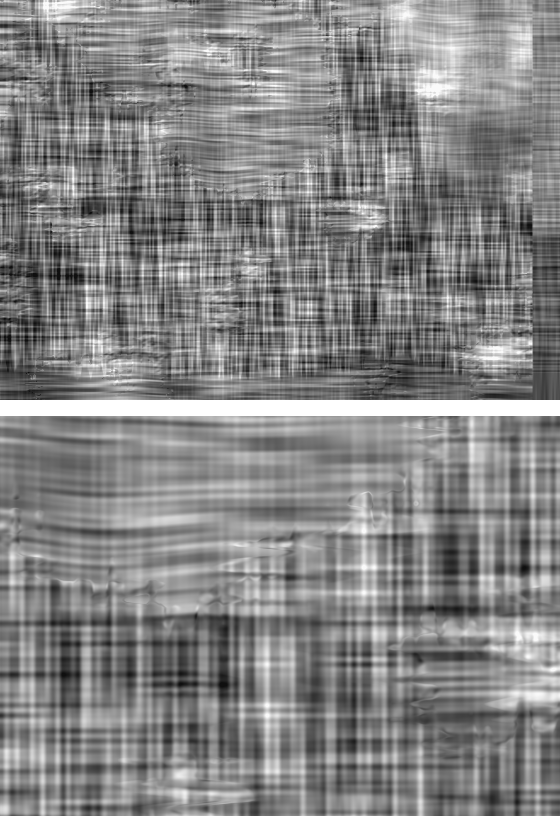
Top: the whole. Bottom: its middle third, enlarged.
Write a WebGL 2 fragment shader that draws this texture.

```glsl
#version 300 es
precision highp float;
// Grey woven glitch: fine horizontal dashes, ragged blocks of crossed threads, soft folds at upper right.
uniform vec2 u_resolution;
out vec4 fragColor;

float hash(vec2 p) {
  return fract(sin(dot(p, vec2(127.1, 311.7))) * 43758.5453);
}

// Value noise; a small softness turns the lattice into flat blocks.
float blockNoise(vec2 p, float softness) {
  vec2 cell = floor(p);
  vec2 u = smoothstep(0.5 - softness, 0.5 + softness, fract(p));
  return mix(mix(hash(cell), hash(cell + vec2(1, 0)), u.x),
             mix(hash(cell + vec2(0, 1)), hash(cell + vec2(1, 1)), u.x), u.y);
}

float noise(vec2 p) {
  return blockNoise(p, 0.5);
}

float fbm(vec2 p) {
  float sum = 0.0, weight = 0.5;
  for (int i = 0; i < 4; i++) {
    sum += weight * noise(p);
    p = p * 2.1 + 17.3;
    weight *= 0.5;
  }
  return sum / 0.9375;
}

// Zero-centred threads running along x, in three gauges.
float threads(vec2 p) {
  return 0.22 * noise(p * vec2(7.0, 45.0)) + 0.40 * noise(p * vec2(9.0, 115.0) + 41.0)
       + 0.48 * noise(p * vec2(13.0, 235.0) + 73.0) - 0.55;
}

void main() {
  vec2 p = gl_FragCoord.xy / u_resolution.y;
  float pixel = 1.0 / u_resolution.y;

  // Ragged displacement gives the blocks torn borders.
  vec2 torn = p + 0.10 * (vec2(fbm(p * 4.0), fbm(p * 4.0 + 31.0)) - 0.5);
  torn.x += 0.06 * (noise(p * vec2(12.0, 150.0)) - 0.5);
  torn.y += 0.04 * (noise(p * vec2(150.0, 12.0) + 7.0) - 0.5);

  // Regions: calm folds, woven blocks, a right-hand strip and a bottom band.
  float calm = smoothstep(0.95, 1.13, p.x + 0.25 * (p.y - 0.7) + 0.3 * (fbm(p * 5.0) - 0.5))
             * smoothstep(0.38, 0.65, p.y);
  float weaveField = fbm(torn * vec2(5.5, 4.5) + 5.0);
  float weave = smoothstep(0.44, 0.58, weaveField) * (1.0 - calm);
  float strip = smoothstep(-pixel, pixel, p.x - 0.951 * u_resolution.x / u_resolution.y);
  float band = smoothstep(0.075, 0.06, torn.y);

  // Block tones and scattered pale patches.
  float patchA = blockNoise(torn * vec2(8.0, 6.0), 0.2);
  float patchB = blockNoise(torn * vec2(13.0, 9.0) + 23.0, 0.25);
  float tone = 0.57 + 0.12 * (patchA - 0.5) + 0.11 * (patchB - 0.5);
  tone += 0.26 * (fbm(p * 3.0 + 50.0) - 0.5);
  tone += 0.12 * smoothstep(0.75, 1.0, patchB) * (1.0 - band);
  tone -= 0.04 * weave + 0.06 * band;

  // Horizontal dashes tilt a little outside the woven blocks.
  vec2 tilted = p + vec2(0.0, 0.012 * (1.0 - weave) * (noise(p * 9.0) - 0.5));
  float across = threads(tilted) * mix(0.85, 0.62, weave) * mix(0.8, 1.15, patchA);
  float upright = threads(p.yx + 90.0) * mix(0.16, 0.66, weave) * (1.0 - 0.8 * band);
  float shade = tone + across * (1.0 - 0.6 * calm) + upright;

  // Soft slanted folds.
  vec2 slant = vec2(p.x - 0.22 * p.y, p.y + 0.3 * p.x);
  float folds = noise(slant * vec2(19.0, 4.0)) - 0.5;
  shade += calm * (0.09 + 0.24 * folds + 0.12 * (noise(slant * vec2(9.0, 45.0)) - 0.5));

  // Bright and dark flecks along the torn borders.
  float border = 1.0 - smoothstep(0.0, 0.04, abs(weaveField - 0.48));
  vec2 fleck = vec2(p.x + 0.6 * p.y, p.y - 0.3 * p.x) * vec2(75.0, 170.0);
  shade += 0.42 * border * (1.0 - 0.7 * calm) * (noise(fleck) - 0.47);

  // The strip darkens downward in steps.
  float stripTone = mix(0.38, 0.56, smoothstep(0.40, 0.44, p.y));
  stripTone += 0.45 * threads(p * vec2(0.6, 1.0) + 12.0) * smoothstep(0.065, 0.07, p.y);
  stripTone += 0.22 * threads(p.yx + 60.0) - 0.06 * smoothstep(0.07, 0.065, p.y);
  shade = mix(shade, stripTone, strip);

  fragColor = vec4(vec3(clamp(shade, 0.06, 0.98)), 1.0);
}
```
